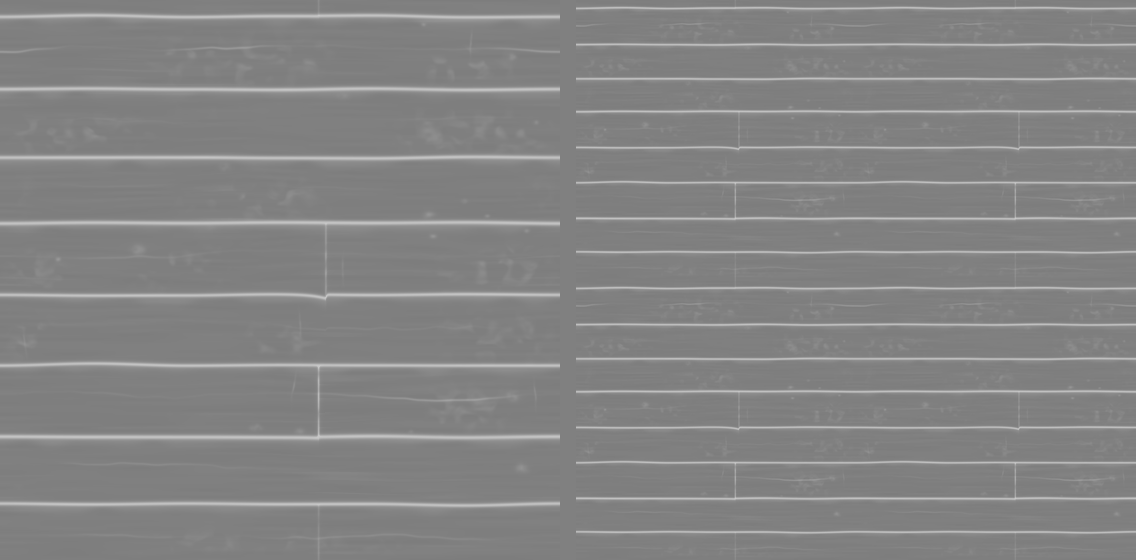
Left: one tile. Right: repeated 2 by 2.
Write a Shadertoy shader that draws this texture map.

```glsl
const float PI = 3.14159;
const float PLANKS = 8.0;
const float SEAM_SHIFT[8] = float[8](0.0, -0.004, 0.0, -0.001, 0.003, -0.005, -0.008, -0.003);
const float JOINT[8] = float[8](0.0, 1.0, 0.0, 0.55, 0.0, 0.0, 0.0, 0.3);
const float CRACK[8] = float[8](0.3, 0.75, 0.2, 0.4, 0.1, 0.1, 1.0, 0.3);

float hash(vec2 p) {
    return fract(sin(dot(p, vec2(127.1, 311.7))) * 43758.5453);
}

// Whole-number wrap, safe against rounding at the period itself
vec2 wrapCell(vec2 cell, vec2 period) {
    return floor(mod(cell + 0.5, period));
}

// Value noise that wraps over the unit square
float noise(vec2 uv, vec2 period, float seed) {
    vec2 p = uv * period;
    vec2 i = floor(p);
    vec2 f = p - i;
    f = f * f * (3.0 - 2.0 * f);
    vec2 lo = wrapCell(i, period) + seed;
    vec2 hi = wrapCell(i + 1.0, period) + seed;
    return mix(mix(hash(lo), hash(vec2(hi.x, lo.y)), f.x),
               mix(hash(vec2(lo.x, hi.y)), hash(hi), f.x), f.y);
}

float noiseX(float x, float period, float seed) {
    return noise(vec2(x, 0.0), vec2(period, 1.0), seed);
}

float bell(float d, float width) {
    return exp(-d * d / (width * width));
}

int wrapIndex(float i) {
    return int(mod(i + 0.5, PLANKS));
}

float jointX(int plank) {
    return plank == 3 ? 0.582 : 0.569;
}

// Height of a seam, sagging toward the butt joint on its left side
float seamHeight(float i, float x) {
    int k = wrapIndex(i);
    float wave = 0.004 * (noiseX(x, 6.0, float(k) * 7.3 + 2.0) - 0.5);
    float toJoint = jointX(k) - x;
    float sag = k == 3 ? 0.007 : 0.002 * JOINT[k];
    float bend = sag * exp(-abs(toJoint) / (toJoint > 0.0 ? 0.025 : 0.0015));
    return 0.099 + i / PLANKS + SEAM_SHIFT[k] + wave - bend;
}

// Bright groove with a ragged, wider halo below
float seamLight(float d, float x, float seed) {
    float width = 0.0034 * mix(0.85, 1.15, hash(vec2(seed, 4.0)));
    float ragged = 0.6 + 0.8 * noiseX(x, 22.0, seed + 31.0);
    float halo = d < 0.0 ? bell(d, 0.0105 * ragged) : bell(d, 0.0062);
    return 0.197 * bell(d, width) + 0.065 * halo;
}

// Fine fibres, straight at the border and wavy inside
float grain(vec2 uv) {
    float warp = 0.012 * sin(PI * uv.y) * (noise(uv, vec2(7.0, 16.0), 11.0) - 0.5);
    vec2 p = vec2(uv.x, uv.y + warp);
    float fine = noise(p, vec2(8.0, 160.0), 3.0) - 0.5;
    float line = smoothstep(0.75, 1.0, noise(p, vec2(5.0, 160.0), 17.0));
    return 0.016 * fine + 0.022 * line * noise(uv, vec2(5.0, 8.0), 23.0);
}

// Faint clusters of small worn flecks
float smudges(vec2 uv, float v) {
    vec2 warp = vec2(noise(uv, vec2(40.0), 51.0), noise(uv, vec2(40.0), 57.0)) - 0.5;
    vec2 p = uv + 0.014 * warp;
    float area = smoothstep(0.45, 0.8, noise(p, vec2(6.0, 8.0), 41.0));
    float blot = smoothstep(0.4, 0.95, noise(p, vec2(56.0, 72.0), 47.0));
    float fleck = 0.4 + 1.2 * noise(p, vec2(90.0, 150.0), 53.0);
    return 0.04 * area * blot * fleck * bell(v - 0.38, 0.27);
}

float crack(float x, float v, float seed) {
    float center = 0.56 + 0.11 * (noiseX(x, 7.0, seed) - 0.5)
                 + 0.035 * (noiseX(x, 32.0, seed + 5.0) - 0.5);
    float presence = 0.12 + smoothstep(0.35, 0.75, noiseX(x, 5.0, seed + 9.0));
    return 0.12 * presence * bell((v - center) / PLANKS, 0.0021);
}

float joint(float x, float v, float center, float seed) {
    float worn = 0.45 + 0.55 * noise(vec2(x, v), vec2(1.0, 9.0), seed);
    float d = x - center;
    float streak = step(0.0, d) * exp(-abs(d) / 0.025) * smoothstep(0.75, 1.0, fract(v * 5.0 + 0.3));
    return worn * (0.21 * bell(d, 0.0018) + 0.025 * bell(d, 0.006)) + 0.02 * streak;
}

// Scattered knots and short upright scratches
float blemishes(vec2 uv) {
    float light = 0.0;
    float rough = 0.3 + 1.3 * noise(uv, vec2(128.0), 61.0);
    float wobble = 0.006 * (noise(uv, vec2(12.0, 48.0), 67.0) - 0.5);
    for (int n = 0; n < 24; n++) {
        float id = float(n);
        vec2 center = vec2(hash(vec2(id, 1.3)), hash(vec2(id, 8.7)));
        vec2 d = fract(uv - center + 0.5) - 0.5;
        float size = mix(0.003, 0.008, hash(vec2(id, 5.1)));
        float spot = bell(length(d * vec2(0.75, 1.0)), size);
        float lean = d.x - 0.3 * (hash(vec2(id, 2.9)) - 0.5) * d.y - wobble;
        float scratch = bell(lean, 0.002) * bell(d.y, 0.02);
        light += n < 18 ? 0.075 * spot : 0.04 * scratch;
    }
    return light * rough;
}

void mainImage(out vec4 fragColor, in vec2 fragCoord) {
    vec2 uv = fract(fragCoord / iResolution.xy);

    // Seams, and the plank this point lies on
    float plank = -1.0, seams = 0.0;
    for (float i = -1.0; i <= PLANKS; i++) {
        float d = uv.y - seamHeight(i, uv.x);
        if (d > 0.0) plank = i;
        seams += seamLight(d, uv.x, float(wrapIndex(i)) * 3.7);
    }
    int k = wrapIndex(plank);
    float bottom = seamHeight(plank, uv.x);
    float v = (uv.y - bottom) / (seamHeight(plank + 1.0, uv.x) - bottom);
    float seed = float(k) * 13.0 + 71.0;

    // Wear fades out at the seams and at the tile border
    float inside = smoothstep(0.0, 0.15, v) * smoothstep(0.0, 0.15, 1.0 - v);
    vec2 border = smoothstep(0.0, 0.05, min(uv, 1.0 - uv));
    float wear = border.x * border.y * (smudges(uv, v) + inside * blemishes(uv));

    float shade = 0.498 + grain(uv) + wear + seams;
    shade += CRACK[k] * crack(uv.x, v, seed);
    shade += JOINT[k] * joint(uv.x, v, jointX(k), seed);
    fragColor = vec4(vec3(min(shade, 0.78)), 1.0);
}
```
